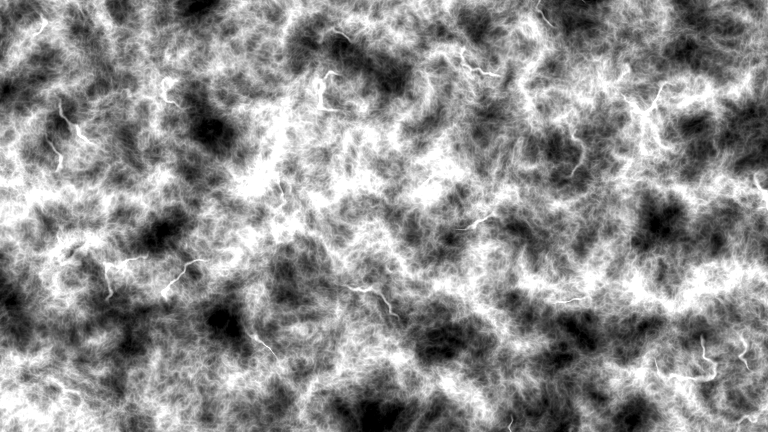
This texture is drawn by a WebGL 1 fragment shader. Its source:

```glsl
precision highp float;
// Grey smoky turbulence: dark round blobs in clusters, pale grainy haze
// and short white jagged veins. Octaves of folded gradient noise are summed,
// with the fine ones fading in the dark areas; the veins are noise zero lines.

uniform vec2 u_resolution;

const float MEAN_TONE = 0.575;
const float CLUSTER_SCALE = 2.3;    // cells per canvas height
const float CLUSTER_DEPTH = 0.33;
const float BLOB_SCALE = 4.6;
const float BLOB_DEPTH = 0.82;
const float LACUNARITY = 1.92;
const float PERSISTENCE = 0.72;
const float FOLD_MEAN = 0.265;      // average of abs(gradientNoise)
const float DARK_DETAIL = 0.55;     // strength of octaves in dark areas
const float LIGHT_DETAIL = 1.1;     // and in light areas
const float VEIN_SCALE = 6.5;
const float VEIN_WIDTH = 0.085;
const float VEIN_GLOW = 0.42;
const float VEIN_JITTER = 0.022;
const int OCTAVES = 6;
const mat2 TURN = mat2(0.8, 0.6, -0.6, 0.8);

// Random unit gradient for a lattice cell
vec2 cellGradient(vec2 cell) {
  vec3 h = fract(cell.xyx * vec3(0.1031, 0.1030, 0.0973));
  h += dot(h, h.yzx + 33.33);
  float angle = 6.28318 * fract((h.x + h.y) * h.z);
  return vec2(cos(angle), sin(angle));
}

// Gradient noise, about -1 to 1
float gradientNoise(vec2 p) {
  vec2 cell = floor(p);
  vec2 f = p - cell;
  vec2 fade = f * f * f * (f * (f * 6.0 - 15.0) + 10.0);
  vec2 right = vec2(1.0, 0.0);
  vec2 up = vec2(0.0, 1.0);
  float a = dot(cellGradient(cell), f);
  float b = dot(cellGradient(cell + right), f - right);
  float c = dot(cellGradient(cell + up), f - up);
  float d = dot(cellGradient(cell + 1.0), f - 1.0);
  return 1.5 * mix(mix(a, b, fade.x), mix(c, d, fade.x), fade.y);
}

// Two independent noises used to displace a position
vec2 displacement(vec2 p) {
  return vec2(gradientNoise(p + 17.3), gradientNoise(TURN * p + 61.7));
}

// Broad clusters darkened by folded octaves
float smokeTone(vec2 p) {
  float tone = MEAN_TONE
    + CLUSTER_DEPTH * gradientNoise(TURN * p * CLUSTER_SCALE + 41.2);
  vec2 q = p * BLOB_SCALE + 9.4;
  float depth = BLOB_DEPTH;
  for (int i = 0; i < OCTAVES; i++) {
    float detail = mix(DARK_DETAIL, LIGHT_DETAIL, smoothstep(0.05, 0.65, tone));
    tone -= depth * detail * (abs(gradientNoise(q)) - FOLD_MEAN);
    q = TURN * q * LACUNARITY + 13.7;
    depth *= PERSISTENCE;
  }
  return tone;
}

// Jagged thin lines that appear only in scattered patches
float veins(vec2 p) {
  vec2 jagged = p + VEIN_JITTER * displacement(p * 19.0)
                  + 0.4 * VEIN_JITTER * displacement(p * 47.0);
  float line = abs(gradientNoise(TURN * jagged * VEIN_SCALE + 83.1));
  float patches = smoothstep(0.22, 0.5, gradientNoise(p * 5.3 + 29.6));
  return patches * (1.0 - smoothstep(0.0, VEIN_WIDTH, line));
}

void main() {
  vec2 p = gl_FragCoord.xy / u_resolution.y;
  vec2 warped = p + 0.012 * displacement(p * 7.0);
  float tone = smokeTone(warped) + VEIN_GLOW * veins(p);
  gl_FragColor = vec4(vec3(clamp(tone, 0.0, 1.0)), 1.0);
}
```
